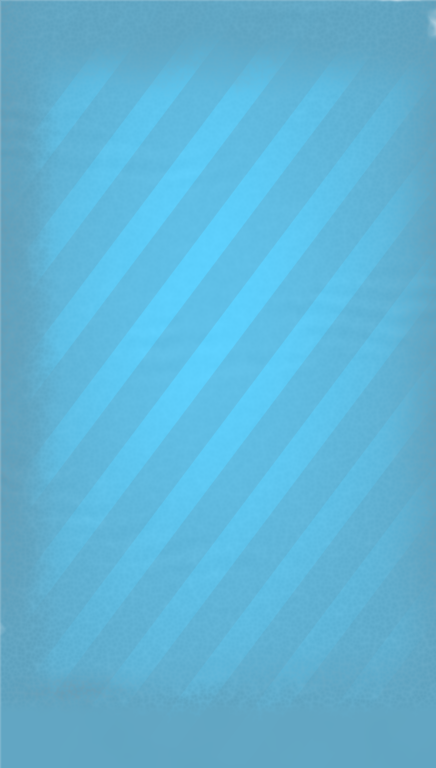
This background is drawn by a WebGL 1 fragment shader. Its source:

```glsl
precision highp float;
// Worn blue poster: diagonal stripes lit by a soft central glow, fading into
// a flat, grimy frame. Stripes come from a repeated slanted coordinate;
// layered sines bend the edges and cellular noise gives the paper grain.

uniform vec2 u_resolution;

const vec3 FRAME_BLUE = vec3(0.383, 0.648, 0.760);
const vec3 BAND_BLUE = vec3(0.376, 0.755, 0.910);
const vec3 STRIPE_BLUE = vec3(0.366, 0.818, 0.995);
const vec3 GRIME = vec3(0.41, 0.57, 0.65);
const vec3 BARE_PAPER = vec3(0.82, 0.89, 0.93);

const float STRIPE_PERIOD = 0.187;
const float STRIPE_START = 0.866;
const float STRIPE_FILL = 0.43;
const float STRIPE_SLANT = 0.752;

vec2 hash2(vec2 p) {
  vec2 q = vec2(dot(p, vec2(127.1, 311.7)), dot(p, vec2(269.5, 183.3)));
  return fract(sin(q) * 43758.5);
}

// Distance to the nearest scattered cell point
float cellular(vec2 p) {
  vec2 cell = floor(p);
  float nearest = 1.5;
  for (int j = -1; j <= 1; j++) {
    for (int i = -1; i <= 1; i++) {
      vec2 site = cell + vec2(float(i), float(j));
      nearest = min(nearest, length(site + hash2(site) - p));
    }
  }
  return nearest;
}

// Smooth cloudy variation in about -1..1
float waves(vec2 p) {
  float sum = 0.0;
  float weight = 0.5;
  for (int i = 0; i < 4; i++) {
    sum += weight * sin(p.x + 1.3 * sin(p.y)) * cos(p.y - 0.7 * sin(p.x));
    p = mat2(1.5, 1.1, -1.1, 1.5) * p + 1.7;
    weight *= 0.55;
  }
  return sum;
}

// Repeated bright band, smoothed over the given width
float stripe(float along, float soft) {
  float t = fract((along - STRIPE_START) / STRIPE_PERIOD);
  float fromCentre = abs(t - 0.5 * STRIPE_FILL);
  fromCentre = min(fromCentre, 1.0 - fromCentre);
  float edge = (fromCentre - 0.5 * STRIPE_FILL) * STRIPE_PERIOD;
  return 1.0 - smoothstep(-soft, soft, edge);
}

// Soft elliptical spot
float spot(vec2 p, vec2 centre, vec2 radius) {
  vec2 d = (p - centre) / radius;
  return exp(-dot(d, d));
}

// Printed area inside the worn frame
float printedArea(vec2 uv, float wobble) {
  vec2 p = uv + 0.014 * wobble;
  float sides = smoothstep(0.04, 0.14, p.x) * (1.0 - smoothstep(0.88, 1.06, p.x));
  float ends = smoothstep(0.06, 0.12, p.y) * (1.0 - smoothstep(0.87, 0.95, p.y));
  return sides * ends;
}

void main() {
  vec2 uv = gl_FragCoord.xy / u_resolution;
  float aspect = u_resolution.y / u_resolution.x;
  vec2 p = vec2(uv.x, uv.y * aspect);
  float pixel = 1.0 / u_resolution.x;

  float cloud = waves(p * 11.0);
  float grain = cellular(p * 105.0) - 0.5;
  float patches = cellular(p * 38.0 + cloud) - 0.5;

  // Glow and stripes
  float glow = spot(uv, vec2(0.48, 0.60), vec2(0.53, 0.52));
  float area = printedArea(uv, cloud + patches + 1.2 * grain);
  float along = p.x + (aspect - p.y) * STRIPE_SLANT;
  vec3 ink = mix(BAND_BLUE, STRIPE_BLUE, stripe(along, pixel));
  vec3 color = mix(FRAME_BLUE, ink, glow * mix(0.1, 1.0, area));

  // Grime gathers on the sides and just above the bottom band
  float sideDirt = exp(-uv.x * 18.0) + 0.8 * exp((uv.x - 1.0) * 18.0);
  sideDirt *= smoothstep(0.12, 0.3, uv.y);
  float lowDirt = spot(uv, vec2(0.17, 0.1), vec2(0.14, 0.02));
  lowDirt += 0.4 * spot(uv, vec2(0.75, 0.115), vec2(0.3, 0.03));
  float dirt = 0.45 * sideDirt + 0.5 * lowDirt;
  dirt *= 0.75 + 0.4 * cloud + 1.3 * grain;
  color = mix(color, GRIME, clamp(dirt, 0.0, 0.7));

  // Paper grain everywhere but the bottom band, with a few flat creases
  float worn = smoothstep(0.07, 0.09, uv.y);
  float creased = smoothstep(0.1, 0.5, waves(p * vec2(3.0, 7.0) + 2.0));
  float crease = sin(p.y * 120.0 + 2.0 * sin(p.x * 7.0) + 3.0 * cloud);
  color += worn * ((0.008 + 0.035 * (1.0 - glow)) * grain + 0.012 * patches);
  color += worn * creased * 0.008 * crease + 0.004 * cloud;

  // Torn upper right corner, small chip on the left, pale left and top rim
  float tear = spot(uv, vec2(1.01, 0.967), vec2(0.04, 0.026));
  tear += 0.9 * spot(uv, vec2(0.91, 1.003), vec2(0.08, 0.008));
  tear += 0.5 * spot(uv, vec2(0.0, 0.18), vec2(0.022, 0.016));
  tear = smoothstep(0.3, 1.0, tear * (1.0 + 0.4 * cloud + 0.4 * patches));
  float rim = 1.0 - smoothstep(0.0, 0.005, min(uv.x, (1.0 - uv.y) * aspect));
  color = mix(color, BARE_PAPER, clamp(0.8 * tear + 0.25 * rim, 0.0, 1.0));

  gl_FragColor = vec4(color, 1.0);
}
```
